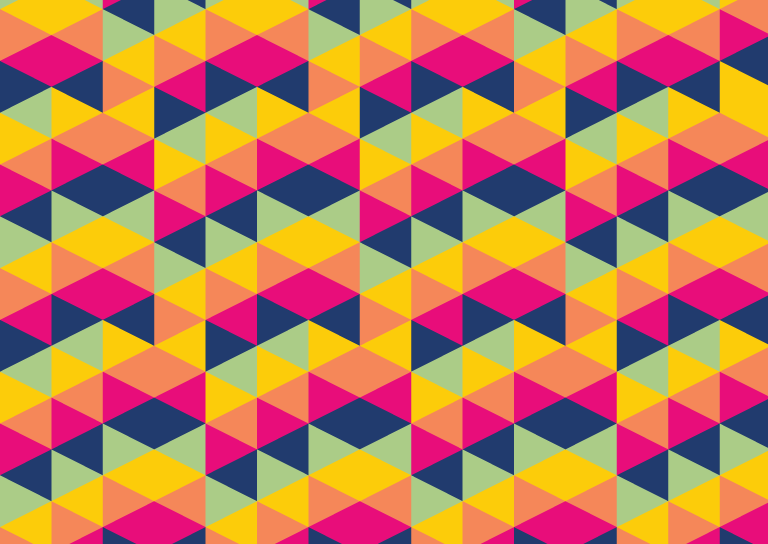
This pattern is drawn by a Shadertoy shader. Its source:

```glsl
const vec2 CELL = vec2(0.06693, 0.03372); // column width, half a triangle side
const float TOP_OFFSET = 0.0119;
const int SAMPLES = 4;

// Column and row of the triangle holding p, rows counted downwards
ivec2 triangleIndex(vec2 p) {
    float column = floor(p.x);
    float across = p.x - column;
    float odd = mod(column, 2.0);
    float down = p.y - odd;
    float row = floor((down - across) * 0.5) + floor((down + across) * 0.5) + 1.0 + odd;
    return ivec2(int(column), int(row));
}

// Each column is the same run of 36 triangles, nine rows lower than the last
int runPosition(ivec2 index) {
    // Irregular patch at the upper right end
    int slip = (index.x == 14 && index.y < 4) ? 10 : 0;
    int position = (index.y - 9 * index.x + slip) % 36;
    return position < 0 ? position + 36 : position;
}

// The five-colour cycle restarts twice within a run
int colourStep(int position) {
    int start = position < 22 ? 0 : (position < 31 ? 22 : 31);
    return (position - start) % 5;
}

vec3 palette(int colourIndex) {
    vec3 colours[5] = vec3[5](
        vec3(0.99, 0.80, 0.04),  // yellow
        vec3(0.96, 0.53, 0.35),  // orange
        vec3(0.91, 0.05, 0.48),  // magenta
        vec3(0.13, 0.23, 0.43),  // navy
        vec3(0.67, 0.80, 0.53)); // green
    return colours[colourIndex];
}

vec3 patternColour(vec2 pixel, vec2 size) {
    vec2 fromTop = vec2(pixel.x, size.y - pixel.y) / size.x;
    vec2 grid = (fromTop - vec2(0.0, TOP_OFFSET)) / CELL;
    return palette(colourStep(runPosition(triangleIndex(grid))));
}

void mainImage(out vec4 fragColor, in vec2 fragCoord) {
    // Average a subpixel grid for smooth edges
    vec3 total = vec3(0.0);
    for (int y = 0; y < SAMPLES; y++) {
        for (int x = 0; x < SAMPLES; x++) {
            vec2 jitter = (vec2(x, y) + 0.5) / float(SAMPLES) - 0.5;
            total += patternColour(fragCoord + jitter, iResolution.xy);
        }
    }
    fragColor = vec4(total / float(SAMPLES * SAMPLES), 1.0);
}
```
